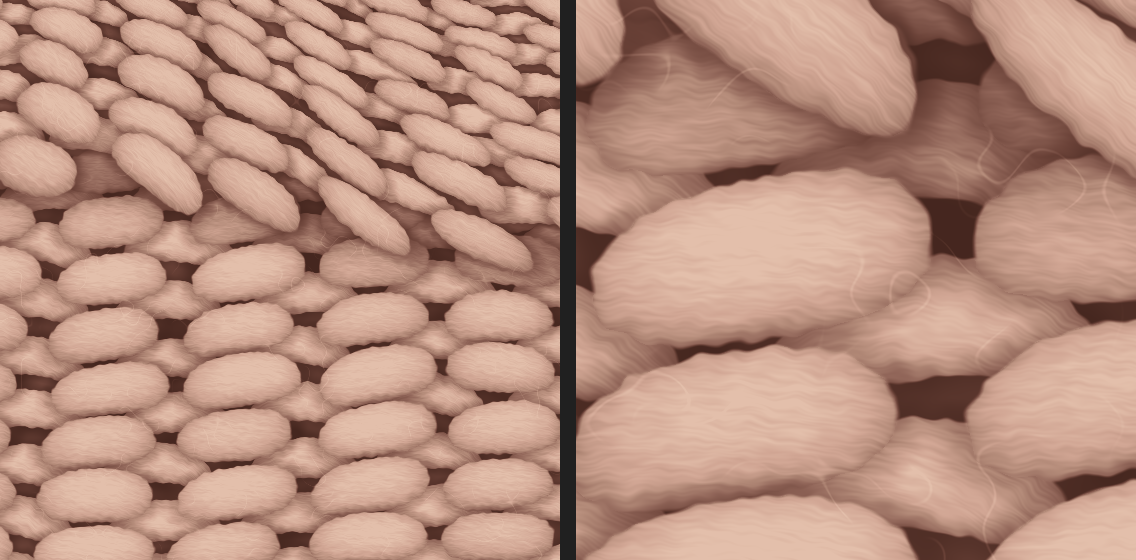
Left: the whole. Right: its middle third, enlarged.
Write a three.js fragment shader that draws this texture.

```glsl
varying vec2 vUv;

float hash(vec2 p) {
  return fract(sin(dot(p, vec2(127.1, 311.7))) * 43758.545);
}

vec2 gradientAt(vec2 cell) {
  float angle = 6.2832 * hash(cell);
  return vec2(cos(angle), sin(angle));
}

float gradientNoise(vec2 p) {
  vec2 i = floor(p), f = fract(p);
  vec2 s = f * f * f * (f * (f * 6.0 - 15.0) + 10.0);
  vec2 e = vec2(1.0, 0.0);
  float low = mix(dot(gradientAt(i), f), dot(gradientAt(i + e.xy), f - e.xy), s.x);
  float high = mix(dot(gradientAt(i + e.yx), f - e.yx), dot(gradientAt(i + e.xx), f - e.xx), s.x);
  return mix(low, high, s.y);
}

vec2 rotate(vec2 p, float angle) {
  float c = cos(angle), s = sin(angle);
  return vec2(c * p.x - s * p.y, s * p.x + c * p.y);
}

// Paints one rounded length of yarn; surface holds shade and fibre coordinates
vec3 paintLump(vec3 surface, vec2 p, vec2 halfSize, float bend, float seed) {
  p.y += bend * p.x * p.x;
  vec2 q = p / halfSize;
  float edge = pow(abs(q.x), 2.6) + pow(abs(q.y), 2.2);
  float contact = 1.0 - smoothstep(0.8, 2.0, edge);
  surface.x *= 1.0 - 0.42 * contact;

  float bulge = sqrt(max(1.0 - edge, 0.0));
  float shade = 0.43 + 0.53 * bulge + 0.13 * q.y + 0.08 * (seed - 0.5);
  float cover = 1.0 - smoothstep(0.88, 1.0, edge);
  surface.x = mix(surface.x, shade, cover);
  surface.yz = mix(surface.yz, p + seed * 37.0, step(0.5, cover));
  return surface;
}

// Knit in unit cells: arches first, then the bumps lying over their ends
vec3 paintKnit(vec3 surface, vec2 p, float aspect, vec2 tilts, float jitter, float firstRow) {
  vec2 nearest = floor(p + 0.5);
  for (int layer = 0; layer < 2; layer++) {
    float front = float(layer);
    for (int r = 0; r < 3; r++) {
      for (int c = 0; c < 3; c++) {
        vec2 id = nearest + vec2(float(c) - 1.0, 1.0 - float(r));
        if (id.y < firstRow) continue;
        vec2 key = id + front * 19.3;
        float seed = hash(key);
        vec2 wobble = vec2(seed, hash(key + 5.7)) - 0.5;
        vec2 center = id + mix(vec2(0.5, 0.58), vec2(0.0), front) + jitter * wobble;
        float tilt = mix(tilts.x, tilts.y, front) + 1.6 * jitter * wobble.y;
        vec2 local = rotate((p - center) * vec2(aspect, 1.0), tilt);
        vec2 halfSize = mix(vec2(0.45 * aspect, 0.37), vec2(0.43 * aspect, 0.48), front);
        halfSize *= 1.0 + 0.7 * jitter * wobble.x;
        surface = paintLump(surface, local, halfSize, mix(0.32, 0.05, front), seed);
      }
    }
  }
  return surface;
}

// Twisted wool fibres running along the yarn
float fibres(vec2 p) {
  p.y += 0.22 * p.x;
  float strands = gradientNoise(p * vec2(2.5, 17.0));
  float fine = gradientNoise(p * vec2(6.0, 42.0));
  return 0.09 * strands + 0.10 * fine;
}

// Fine stray hairs along the zero lines of a noise field
float strayHairs(vec2 p) {
  float line = 1.0 - smoothstep(0.0, 0.035, abs(gradientNoise(p * 26.0)));
  return line * smoothstep(0.05, 0.35, gradientNoise(p * 15.0 + 8.0));
}

vec3 woolColour(float shade) {
  float t = clamp(shade, 0.0, 1.0) * 5.0;
  vec3 colour = mix(vec3(0.27, 0.15, 0.12), vec3(0.42, 0.26, 0.22), clamp(t, 0.0, 1.0));
  colour = mix(colour, vec3(0.57, 0.40, 0.35), clamp(t - 1.0, 0.0, 1.0));
  colour = mix(colour, vec3(0.70, 0.54, 0.47), clamp(t - 2.0, 0.0, 1.0));
  colour = mix(colour, vec3(0.82, 0.65, 0.58), clamp(t - 3.0, 0.0, 1.0));
  return mix(colour, vec3(0.89, 0.75, 0.67), clamp(t - 4.0, 0.0, 1.0));
}

void main() {
  vec2 uv = vUv;
  vec2 fuzz = vec2(gradientNoise(uv * 70.0), gradientNoise(uv * 70.0 + 31.0));
  vec2 p = uv + 0.004 * fuzz + 0.008 * gradientNoise(uv * 7.0);

  // Flat cloth, narrowing slightly with distance
  float hollow = 0.10 + 0.25 * gradientNoise(uv * 18.0);
  vec2 flatCell = vec2((p.x - 0.898) * (4.05 + 0.5 * p.y), (p.y - 0.03) / 0.098);
  flatCell.y += 0.15 * sin(5.0 * p.x + 0.6);
  vec3 surface = paintKnit(vec3(hollow, uv * 9.0), flatCell, 2.4, vec2(0.06, -0.05), 0.12, -9.0);

  // Draped fold with its cast shadow and shrinking rows
  float rise = p.y - (0.715 - 0.13 * smoothstep(0.1, 0.9, p.x));
  surface.x *= mix(0.5, 1.0, smoothstep(0.02, 0.13, -rise));
  surface.x = mix(surface.x, hollow + 0.12, smoothstep(0.0, 0.07, rise));
  vec2 foldCell = vec2((p.x - 0.47) * (5.0 + 5.0 * rise) + 1.1 * rise, rise * (10.0 + 13.0 * rise));
  surface = paintKnit(surface, foldCell, 2.0, vec2(0.12, 0.48), 0.26, 0.0);

  float shade = surface.x + fibres(surface.yz) * smoothstep(0.1, 0.6, surface.x);
  shade += 0.07 * gradientNoise(uv * 5.0) + 0.10 * strayHairs(uv);
  gl_FragColor = vec4(woolColour(shade), 1.0);
}
```
